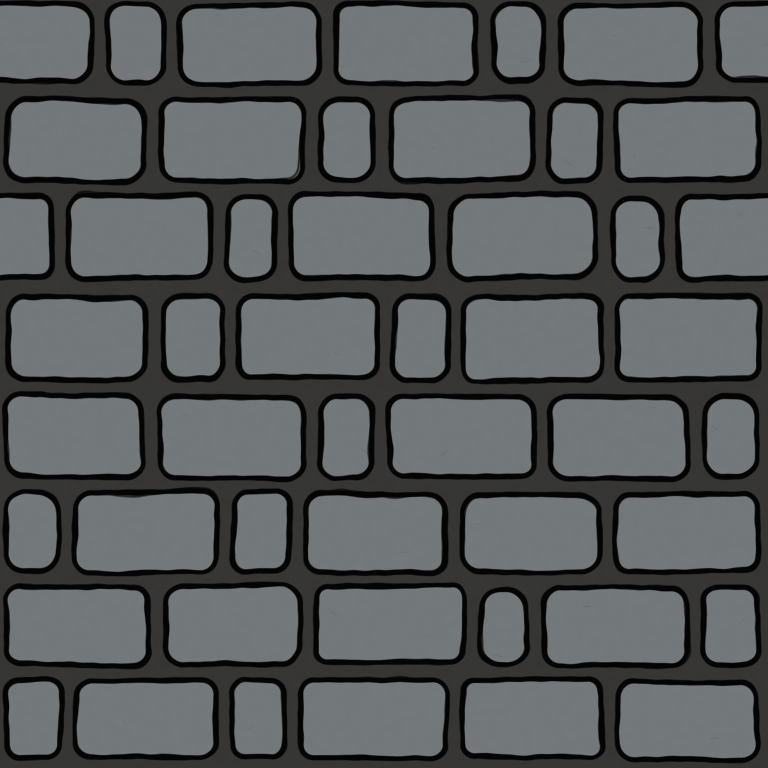
Reproduce this texture procedurally as a three.js fragment shader.

```glsl
#define ROWS 8.0
#define LONG_W 0.2044
#define SHORT_W 0.0912
#define JOINT_JITTER 0.010
#define GAP 0.0135
#define LINE 0.0070
#define WOBBLE 0.0018
#define BULGE 0.0042
#define SOFT 0.0012
#define STONE vec3(0.450, 0.472, 0.480)
#define MORTAR vec3(0.212, 0.210, 0.204)
#define INK vec3(0.016, 0.016, 0.016)

varying vec2 vUv;

vec2 hash2(vec2 p) {
  vec2 q = vec2(dot(p, vec2(127.1, 311.7)), dot(p, vec2(269.5, 183.3)));
  return fract(sin(q) * 43758.5);
}

float gradDot(vec2 cell, vec2 offset, vec2 f) {
  return dot(hash2(cell + offset) * 2.0 - 1.0, f - offset);
}

float gradNoise(vec2 p) {
  vec2 i = floor(p), f = p - i;
  vec2 u = f * f * f * (f * (f * 6.0 - 15.0) + 10.0);
  return mix(
    mix(gradDot(i, vec2(0.0), f), gradDot(i, vec2(1.0, 0.0), f), u.x),
    mix(gradDot(i, vec2(0.0, 1.0), f), gradDot(i, vec2(1.0), f), u.x), u.y);
}

float roundedBox(vec2 p, vec2 halfSize, float radius) {
  vec2 q = abs(p) - halfSize + radius;
  return length(max(q, 0.0)) + min(max(q.x, q.y), 0.0) - radius;
}

float segment(vec2 p, vec2 dir) {
  return length(p - dir * clamp(dot(p, dir) / dot(dir, dir), -1.0, 1.0));
}

// 1 inside the shape, 0 outside
float fill(float d) {
  return 1.0 - smoothstep(-SOFT, SOFT, d);
}

// Value belonging to one of eight rows
float pick(vec4 upper, vec4 lower, float row) {
  vec4 hot = 1.0 - step(0.5, abs(vec4(0.0, 1.0, 2.0, 3.0) - mod(row, 4.0)));
  return dot(row < 3.5 ? upper : lower, hot);
}

void main() {
  // Rows count from the top, with a slow drift in their spacing
  float down = 1.0 - vUv.y;
  down += 0.0055 * cos(6.2832 * (down - 0.13));
  float rowPos = down * ROWS;
  float row = mod(floor(rowPos), ROWS);

  // Each row holds four long stones and two short ones
  float shortA = pick(vec4(0.0, 2.0, 1.0, 1.0), vec4(2.0, 0.0, 3.0, 0.0), row);
  float shortB = pick(vec4(3.0, 4.0, 4.0, 3.0), vec4(5.0, 2.0, 5.0, 2.0), row);
  float start = pick(vec4(0.129, -0.003, 0.078, 0.0), vec4(-0.003), row);
  float across = fract(vUv.x - start);

  // Walk along the row to the stone under this point
  float joint = 0.0, left = 0.0, right = 1.0, index = 0.0, prev = 0.0;
  for (int i = 0; i < 6; i++) {
    float n = float(i);
    bool isShort = abs(n - shortA) < 0.5 || abs(n - shortB) < 0.5;
    joint += isShort ? SHORT_W : LONG_W;
    float next = i == 5 ? 1.0
      : joint + JOINT_JITTER * (hash2(vec2(row, n + 20.0)).x - 0.5);
    if (across >= prev && across < next) {
      left = prev;
      right = next;
      index = n;
    }
    prev = next;
  }

  // Stone placement, tilt and size
  vec2 id = vec2(index, row);
  vec2 place = hash2(id + 3.7) - 0.5;
  vec2 skew = hash2(id + 9.2) - 0.5;
  vec2 size = hash2(id + 15.4);
  vec2 seed = hash2(id + 31.6) * 80.0;
  vec2 p = vec2(across - 0.5 * (left + right), (0.5 - fract(rowPos)) / ROWS);
  p.y += place.y * 0.005 + p.x * skew.x * 0.032;
  p.x += p.y * skew.y * 0.05;
  vec2 halfSize = 0.5 * vec2(right - left - GAP, 1.0 / ROWS - GAP + 0.001);
  halfSize -= 0.0015 * size;

  // Hand drawn outline
  float bulge = gradNoise(p * 11.0 + seed) * BULGE;
  float wiggle = gradNoise(p * 48.0 + seed) * WOBBLE;
  float radius = mix(0.019, 0.030, size.x);
  float d = roundedBox(p, halfSize, radius) + bulge + wiggle;
  float lineWidth = LINE * (1.0 + 0.45 * gradNoise(p * 26.0 + seed + 7.0));
  float stone = fill(d + lineWidth);

  // Thin second stroke that strays from the first
  float stray = d + 0.5 * LINE + 0.009 * gradNoise(p * 15.0 + seed + 19.0);
  float stroke = fill(abs(stray) - 0.0013);

  // Faint grain and a short scratch on some stones
  float grain = gradNoise(p * 70.0 + seed) * 0.008;
  vec2 scratchAt = (hash2(id + 44.1) - 0.5) * halfSize * 1.5;
  vec2 scratchDir = 0.006 * vec2(skew.x + 0.6, skew.y);
  float scratch = fill(segment(p - scratchAt, scratchDir) - 0.0002);
  scratch *= step(0.4, size.y) * 0.14;

  vec3 color = mix(MORTAR + grain * 0.5, INK, fill(d));
  color = mix(color, (STONE + grain) * (1.0 - scratch), stone);
  color = mix(color, INK, stroke * 0.7);
  gl_FragColor = vec4(color, 1.0);
}
```
